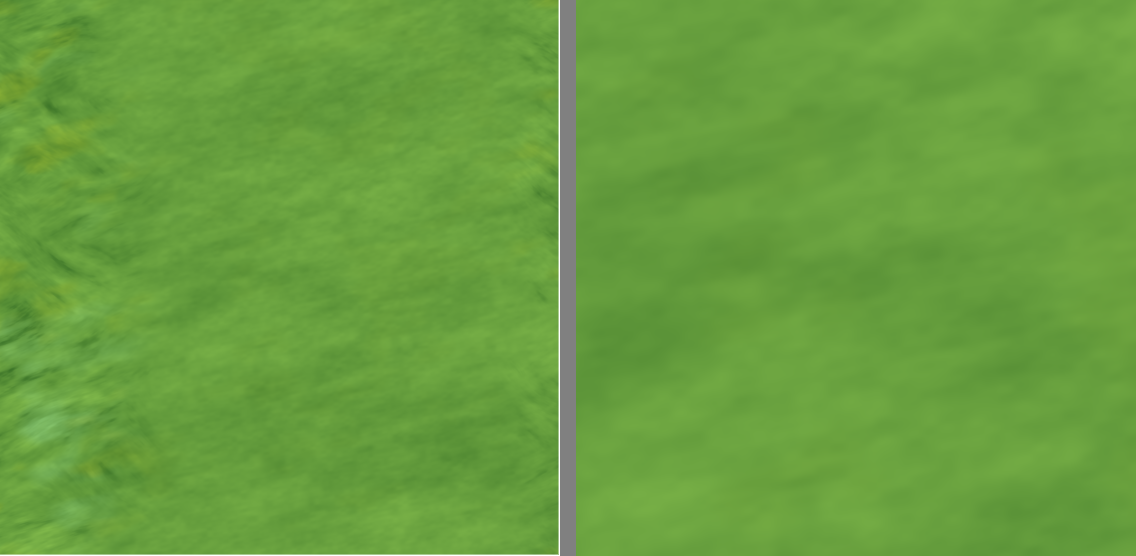
Left: the whole. Right: its middle third, enlarged.
Write a Shadertoy shader that draws this texture.

```glsl
// Soft mown grass: faint slanted streaks over broad mottling, with rougher
// tufts towards the left and right margins and a thin pale rim at two edges.
// All layers are value-noise fbm, rotated and stretched along the blades.

const vec3  GRASS       = vec3(0.400, 0.620, 0.240);
const vec3  SHADE_AXIS  = vec3(1.0, 1.0, 0.5);      // how tone shifts each channel
const vec3  YELLOW_TINT = vec3(0.07, 0.015, -0.05);
const vec3  PALE_TINT   = vec3(0.01, 0.03, 0.11);
const vec3  RIM         = vec3(1.0);

const float LAWN_ANGLE    = 0.24;   // blades rise gently to the right
const float TUFT_FALL     = -0.62;  // tufts falling to the right
const float TUFT_RISE     = 0.42;   // tufts rising to the right
const float BROAD_AMOUNT  = 0.050;
const float STREAK_AMOUNT = 0.042;
const float GRAIN_AMOUNT  = 0.022;
const float TUFT_AMOUNT   = 0.125;
const float LEFT_REACH    = 0.34;
const float RIGHT_REACH   = 0.13;
const float RIM_INNER     = 0.0042;
const float RIM_OUTER     = 0.0008;

float hash(vec2 cell) {
    vec3 q = fract(vec3(cell.xyx) * 0.1031);
    q += dot(q, q.yzx + 33.33);
    return fract((q.x + q.y) * q.z);
}

float valueNoise(vec2 p) {
    vec2 cell = floor(p);
    vec2 f = fract(p);
    f = f * f * f * (f * (f * 6.0 - 15.0) + 10.0);
    float low  = mix(hash(cell), hash(cell + vec2(1, 0)), f.x);
    float high = mix(hash(cell + vec2(0, 1)), hash(cell + vec2(1, 1)), f.x);
    return mix(low, high, f.y) * 2.0 - 1.0;
}

// Signed fractal noise, roughly within -1..1
float fbm(vec2 p, int octaves) {
    float sum = 0.0, weight = 0.5, total = 0.0;
    for (int i = 0; i < octaves; i++) {
        sum += weight * valueNoise(p);
        total += weight;
        weight *= 0.58;
        p = mat2(0.995, 0.0998, -0.0998, 0.995) * p * 1.93 + 17.3;
    }
    return sum / total;
}

// Coordinates along and across blades lying at the given angle
vec2 alongBlades(vec2 p, float angle) {
    float c = cos(angle), s = sin(angle);
    return vec2(c * p.x + s * p.y, c * p.y - s * p.x);
}

void mainImage(out vec4 fragColor, in vec2 fragCoord) {
    vec2 p = fragCoord / iResolution.y;
    float width = iResolution.x / iResolution.y;
    vec2 lawn = alongBlades(p, LAWN_ANGLE);

    // Calm lawn: mottling, slanted streaks and a little grain
    float broad  = fbm(lawn * vec2(4.0, 7.5) + 40.0, 3);
    float streak = fbm(lawn * vec2(13.0, 38.0) + 70.0, 3);
    float grain  = fbm(lawn * vec2(55.0, 95.0) + 110.0, 2);
    float tone = BROAD_AMOUNT * broad + STREAK_AMOUNT * streak + GRAIN_AMOUNT * grain;

    // Ragged margins where the grass turns rough
    float ragged = 0.13 * fbm(p * 5.0 + 150.0, 3);
    float left  = 1.0 - smoothstep(0.0, LEFT_REACH, p.x + ragged);
    float right = 1.0 - smoothstep(0.0, RIGHT_REACH, width - p.x + 0.5 * ragged);
    float rough = max(left, 0.65 * right);

    // Tufts of two directions, chosen patch by patch
    vec2 bend = 0.018 * vec2(valueNoise(p * 9.0 + 5.0), valueNoise(p * 9.0 + 25.0));
    float falling = fbm(alongBlades(p + bend, TUFT_FALL) * vec2(15.0, 42.0) + 190.0, 4);
    float rising  = fbm(alongBlades(p + bend, TUFT_RISE) * vec2(14.0, 45.0) + 230.0, 4);
    float choice = smoothstep(-0.25, 0.25, valueNoise(p * vec2(7.0, 8.0) + 270.0));
    float tuft = mix(falling, rising, choice);
    float gap = smoothstep(0.25, 0.75, -tuft);
    tone += rough * (TUFT_AMOUNT * tuft - 0.07 * gap - 0.006);

    // Dry yellow and cool pale patches, mostly at the margins
    float dry  = smoothstep(0.05, 0.6, fbm(lawn * vec2(9.0, 16.0) + 310.0, 3));
    float cool = smoothstep(0.12, 0.6, fbm(lawn * vec2(6.0, 13.0) + 350.0, 3));
    vec3 color = GRASS + tone * SHADE_AXIS;
    color += YELLOW_TINT * dry * (0.12 + rough * (0.8 + 0.8 * tuft));
    color += PALE_TINT * cool * left * (0.6 + 0.8 * tuft);

    // Pale rim along the right and bottom edges
    float edge = min(width - p.x, p.y);
    color = mix(color, RIM, 1.0 - smoothstep(RIM_OUTER, RIM_INNER, edge));
    fragColor = vec4(clamp(color, 0.0, 1.0), 1.0);
}
```
